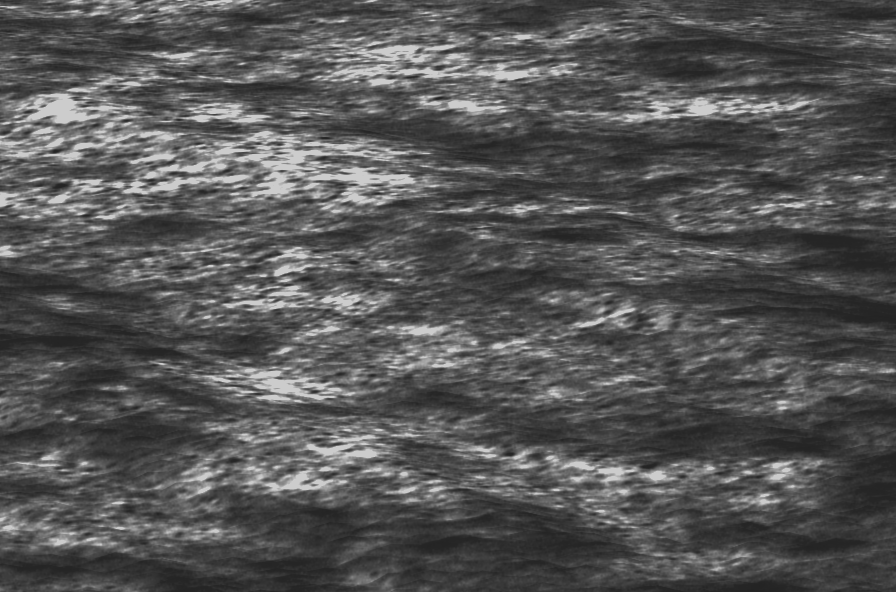
Reproduce this texture procedurally as a Shadertoy shader.

```glsl
#define MID_TONE 0.312
#define CONTRAST 0.43
#define BRIGHTEST 0.80
#define SWELL_SIZE vec2(0.22, 0.085)
#define PATCH_SIZE vec2(0.34, 0.12)
#define STREAK_SIZE vec2(0.034, 0.0085)
#define GLINT_SIZE vec2(0.014, 0.0048)
#define GRAIN_SIZE vec2(0.004)
#define LIGHT_CENTRE vec2(0.30, 0.62)
#define GLINT_SLANT 0.10

vec3 hash3(vec2 cell) {
    vec3 h = fract(cell.xyx * vec3(0.1031, 0.1030, 0.0973));
    h += dot(h, h.yxz + 33.33);
    return fract((h.xxy + h.yzz) * h.zyx);
}

// Cellular noise: soft light and dark spots, zero mean, unit deviation
float spots(vec2 p, float seed) {
    vec2 cell = floor(p);
    float sum = 0.0;
    for (int j = -1; j <= 1; j++)
    for (int i = -1; i <= 1; i++) {
        vec2 id = cell + vec2(i, j);
        vec3 rnd = hash3(id + seed);
        vec2 q = p - id - rnd.xy;
        float falloff = max(1.0 - dot(q, q), 0.0);
        sum += (2.0 * rnd.z - 1.0) * falloff * falloff * falloff;
    }
    return 2.58 * sum;
}

// Scattered wave faces: crisp peaked crest above, soft fade below
float waveFaces(vec2 p, float seed) {
    vec2 cell = floor(p);
    float shade = 0.0;
    for (int j = -1; j <= 1; j++)
    for (int i = -1; i <= 1; i++) {
        vec2 id = cell + vec2(i, j);
        vec3 rnd = hash3(id + seed);
        vec2 q = p - id - rnd.xy;
        float tilt = 0.5 * (fract(rnd.z * 17.0) - 0.5);
        float span = max(1.0 - abs(q.x), 0.0);
        float crest = 0.34 * span * sqrt(span) + tilt * q.x;
        float depth = crest - q.y;
        float face = smoothstep(0.0, 0.11, depth) * (1.0 - smoothstep(0.1, 0.75, depth));
        shade = max(shade, face * smoothstep(0.0, 0.5, span) * rnd.z);
    }
    return shade;
}

// Layered sines that bend the rows of waves
vec2 bend(vec2 p) {
    float freq = 5.0, amp = 0.011;
    for (int i = 0; i < 4; i++) {
        float k = float(i);
        p.y += amp * sin(freq * p.x + 2.3 * freq * p.y + 1.7 * k);
        p.x += 1.5 * amp * sin(1.9 * freq * p.y - 0.6 * freq * p.x + 2.9 * k);
        freq *= 1.9;
        amp *= 0.48;
    }
    return p;
}

void mainImage(out vec4 fragColor, in vec2 fragCoord) {
    vec2 uv = fragCoord / iResolution.xy;
    vec2 canvas = fragCoord / iResolution.y;

    // Rows close up towards the top
    vec2 water = bend(vec2(canvas.x, canvas.y * (0.85 + 0.3 * canvas.y)));

    // Dark faces from swell down to ripples
    float faces = 0.0, weight = 1.3;
    vec2 size = SWELL_SIZE;
    for (int i = 0; i < 3; i++) {
        faces += weight * waveFaces(water / size, 19.0 * float(i) + 7.0);
        size *= vec2(0.46, 0.43);
        weight *= 0.72;
    }

    // Broad patches of reflected sky
    float glow = 0.40 * spots(water / PATCH_SIZE, 71.0)
               + 0.40 * spots(water / (PATCH_SIZE * vec2(0.38, 0.28)), 83.0);
    glow += 0.45 - 1.4 * length((uv - LIGHT_CENTRE) * vec2(0.8, 1.0));

    // Fine slanted glints, strongest where the water is lit
    vec2 slanted = vec2(water.x, water.y - GLINT_SLANT * water.x);
    float lit = clamp(1.15 + 0.6 * glow - 0.5 * faces, 0.25, 1.8);
    float glints = 0.42 * spots(slanted / STREAK_SIZE, 97.0)
                 + 0.40 * spots(slanted / GLINT_SIZE, 113.0);

    float light = glow + 0.75 - faces + lit * glints;
    light += 0.10 * spots(canvas / GRAIN_SIZE, 131.0);

    float tone = min(MID_TONE * exp(CONTRAST * light), BRIGHTEST);
    tone = max(tone, 0.12 + 0.2 * tone);
    fragColor = vec4(vec3(tone), 1.0);
}
```
